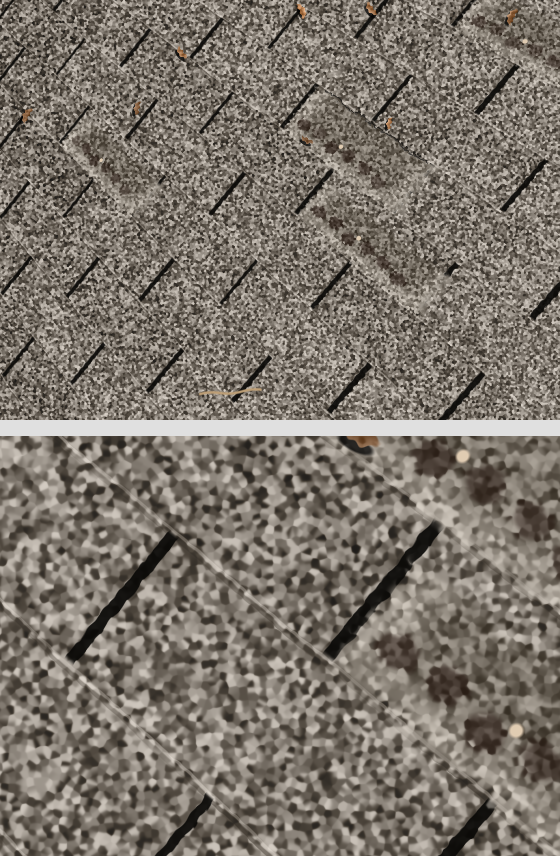
Top, the full canvas; bottom, a detail of the centre.
Give the GLSL for this texture, as a Shadertoy shader.

```glsl
// Weathered asphalt shingles seen at a slant, with worn scars, leaves and a twig.

#define GRAIN_CELLS 195.0   // granules per canvas height
#define GRAIN_CONTRAST 0.65
#define GRAIN_SHARPNESS 5.5
#define BASE_TONE 0.458
#define TILE_VARIATION 0.05
#define SLOT_HALF 0.0150    // half width of a slot, in tile widths
#define EDGE_HALF 0.009     // half width of a course edge, in course heights
#define LEAF_CELL 0.27      // spacing of the scattered leaves
#define SCARS 4

const vec3 WARM_SHIFT = vec3(0.030, 0.0, -0.037);
const vec3 SLOT_COLOR = vec3(0.07, 0.065, 0.055);
const vec3 STAIN_COLOR = vec3(0.25, 0.20, 0.17);
const vec3 LEAF_COLOR = vec3(0.58, 0.41, 0.27);
const vec3 TWIG_COLOR = vec3(0.74, 0.62, 0.46);
const vec3 PEBBLE_COLOR = vec3(0.88, 0.80, 0.70);

// Perspective from (tile, course) to the canvas, y pointing down
const mat3 ROOF = mat3(0.1413, 0.125, -0.0823,
                       0.0681, -0.0885, -0.005,
                       0.1337, 0.179, 1.0);

// Worn tiles: left end, course, height of the scar
const vec3 SCAR[SCARS] = vec3[SCARS](vec3(0.5, -1.0, 0.80), vec3(2.0, 2.0, 0.97),
                                     vec3(2.5, 1.0, 0.75), vec3(2.5, 5.0, 0.85));

float hash(vec2 p) {
    vec3 q = fract(p.xyx * 0.1031);
    q += dot(q, q.yzx + 33.33);
    return fract((q.x + q.y) * q.z);
}

// Cover of a shape with signed distance d, softened over width w
float cover(float d, float w) { return 1.0 - smoothstep(-w, w, d); }

// Soft cellular noise: each granule has its own tone, centred on zero
float granules(vec2 p) {
    vec2 cell = floor(p);
    float sum = 0.0, total = 0.0;
    for (int j = -1; j <= 1; j++)
    for (int i = -1; i <= 1; i++) {
        vec2 id = cell + vec2(i, j);
        vec2 d = id + vec2(hash(id + 7.3), hash(id + 51.7)) - p;
        float w = exp(-GRAIN_SHARPNESS * dot(d, d));
        sum += w * hash(id + 101.0);
        total += w;
    }
    return sum / total - 0.5;
}

float waves(vec2 p) {
    return (sin(p.x + 1.7 * sin(p.y * 0.7)) + sin(p.y * 1.3 + 2.1 * sin(p.x * 0.6))) * 0.5;
}

float segment(vec2 p, vec2 a, vec2 b) {
    vec2 ab = b - a;
    return length(p - a - ab * clamp(dot(p - a, ab) / dot(ab, ab), 0.0, 1.0));
}

void mainImage(out vec4 fragColor, in vec2 fragCoord) {
    vec2 p = fragCoord / iResolution.y;
    float px = 1.0 / iResolution.y;
    vec3 h = inverse(ROOF) * vec3(p.x, 1.0 - p.y, 1.0);
    vec2 roof = h.xy / h.z;
    vec2 aa = fwidth(roof) * 0.6;
    float grain = granules(p * GRAIN_CELLS);

    // Running bond: odd courses shift by half a tile
    float course = floor(roof.y), rise = roof.y - course;
    float along = roof.x - 0.5 * mod(course, 2.0);
    float tile = floor(along);
    float tone = BASE_TONE + GRAIN_CONTRAST * grain;
    tone += TILE_VARIATION * (hash(vec2(tile, course) + 40.0) - 0.5);
    tone += 0.018 * waves(roof * 5.0) + 0.03 * (p.x - p.y - 0.1);

    // Pale course edges with a thin shadow below, both broken by the grain
    float edge = roof.y + 0.006 * waves(roof * 17.0) + 0.012 * grain;
    edge -= round(edge);
    float shadow = 0.4 + 0.25 * waves(roof * 13.0);
    tone = mix(tone, 0.24 + 0.2 * grain, shadow * cover(abs(edge + 0.026) - 0.012, aa.y));
    float shine = 0.68 + 0.22 * waves(roof * 9.0);
    tone = mix(tone, 0.68 + 0.4 * grain, shine * cover(abs(edge) - EDGE_HALF, aa.y));
    vec3 color = max(tone + WARM_SHIFT * smoothstep(0.0, 0.3, tone), 0.03);

    // Dark slots between tiles
    float slot = abs(along - round(along) + 0.003 * waves(roof * 31.0) + 0.006 * grain);
    float slotHalf = SLOT_HALF * (0.8 + 0.4 * hash(vec2(round(along), course)));
    float slotMask = cover(slot - slotHalf, aa.x) * smoothstep(0.0, 0.04, rise);
    color = mix(color, SLOT_COLOR + 0.05 * grain, slotMask * smoothstep(1.0, 0.97, rise));

    // Worn scars: pale rim, greyer middle, a row of stains and one pebble
    for (int i = 0; i < SCARS; i++) {
        vec2 s = roof - SCAR[i].xy;
        float top = SCAR[i].z;
        vec2 ragged = s + 0.03 * vec2(0.5, 1.0) * (waves(roof * 23.0) + 2.5 * grain);
        vec2 box = abs(ragged - vec2(0.53, top * 0.5)) - vec2(0.50, top * 0.5);
        float mask = cover(max(box.x * 2.0, box.y), 0.05);
        float rim = max(1.0 - smoothstep(0.10, 0.27, ragged.y), smoothstep(-0.16, -0.04, box.x));
        float worn = mix(0.405, 0.585, rim) + 0.45 * grain;
        color = mix(color, worn + vec3(0.03, 0.0, -0.042), mask * 0.95);
        float crease = cover(abs(box.y) - 0.014, 0.02) * step(box.x, -0.05) * step(0.5, ragged.y);
        color *= 1.0 - 0.7 * crease * step(0.9, top);
        float n = clamp(round((s.x - 0.12) / 0.135), 0.0, 5.0);
        vec2 stain = (s - vec2(0.12 + 0.135 * n, 0.29 + 0.04 * sin(n * 2.3))) / vec2(0.050, 0.10);
        float strength = 0.5 + 0.35 * hash(vec2(n, float(i)));
        color = mix(color, STAIN_COLOR + 0.2 * grain, strength * cover(length(stain) - 1.0 + 0.5 * grain, 0.2));
        vec2 pebble = (s - vec2(0.44, 0.36)) / vec2(0.015, 0.038);
        color = mix(color, PEBBLE_COLOR, cover(length(pebble) - 1.0, 0.3));
    }

    // Scattered dry leaves, mostly on the upper part, with short shadows
    vec2 cell = floor(p / LEAF_CELL);
    vec2 leaf = p - (cell + 0.2 + 0.6 * vec2(hash(cell + 3.0), hash(cell + 17.0))) * LEAF_CELL;
    float turn = 6.283 * hash(cell + 29.0);
    mat2 spin = mat2(cos(turn), sin(turn), -sin(turn), cos(turn));
    float present = step(2.0, cell.y) * step(hash(cell + 61.0), 0.8);
    vec2 q = spin * leaf, shade = spin * (leaf + vec2(0.004, 0.005));
    vec2 size = vec2(0.018, 0.0065) * (0.8 + 0.4 * hash(cell + 71.0));
    color *= 1.0 - 0.75 * present * cover(length(shade / size) - 1.0, 0.2);
    q.y += 14.0 * q.x * q.x + 0.0015 * sin(q.x * 500.0);
    vec3 leafColor = LEAF_COLOR * (0.75 + 0.5 * hash(cell + 83.0)) + 18.0 * q.y + 0.25 * grain;
    color = mix(color, leafColor, present * cover(length(q / size) - 1.0, 0.15));

    // Fallen twig
    float twig = segment(p + vec2(0.0, 0.003 * sin(p.x * 60.0)), vec2(0.477, 0.061), vec2(0.62, 0.071));
    color = mix(color, TWIG_COLOR, cover(twig - 0.003, px));

    fragColor = vec4(clamp(color, 0.0, 1.0), 1.0);
}
```
